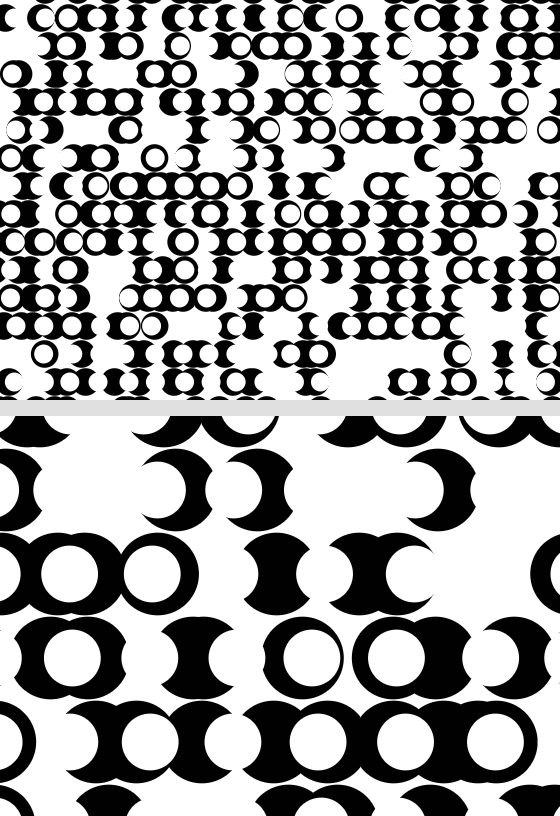
Top: the whole. Bottom: its middle third, enlarged.
Reproduce this pattern procedurally as a Shadertoy shader.

```glsl
// Rows of scattered black discs bitten by a jittered grid of white discs, forming rings, crescents and waisted blocks.
#define COLUMNS 20.0
#define SLOTS_PER_CELL 2.0
#define DISC_CHANCE 0.48
#define DISC_RADIUS 0.492
#define HOLE_RADIUS 0.338
#define HOLE_JITTER 0.13
#define INK vec3(0.005)
#define PAPER vec3(1.0)

float hash(vec2 cell, float seed) {
    vec3 q = fract(vec3(cell, seed) * vec3(0.1031, 0.1137, 0.0973) + 0.37);
    q += dot(q, q.yzx + 33.33);
    return fract((q.x + q.y) * q.z);
}

// Distance to the nearest black disc of the row
float discs(vec2 p, float row) {
    float nearest = 1.0;
    float slot = floor(p.x * SLOTS_PER_CELL);
    for (float k = -2.0; k <= 2.0; k++) {
        vec2 id = vec2(slot + k, row);
        if (hash(id, 3.0) > DISC_CHANCE) continue;
        float center = (id.x + hash(id, 11.0)) / SLOTS_PER_CELL;
        nearest = min(nearest, length(p - vec2(center, row + 0.5)) - DISC_RADIUS);
    }
    return nearest;
}

// Distance to the nearest white hole, one in every cell
float holes(vec2 p, float row) {
    float nearest = 1.0;
    float column = floor(p.x);
    for (float k = -1.0; k <= 1.0; k++) {
        vec2 id = vec2(column + k, row);
        float shift = HOLE_JITTER * (2.0 * hash(id, 23.0) - 1.0);
        vec2 center = id + vec2(0.5 + shift, 0.5);
        nearest = min(nearest, length(p - center) - HOLE_RADIUS);
    }
    return nearest;
}

void mainImage(out vec4 fragColor, in vec2 fragCoord) {
    // Cell units, with a row boundary on the horizontal midline
    float pixel = COLUMNS / iResolution.x;
    vec2 p = vec2(fragCoord.x, fragCoord.y - 0.5 * iResolution.y) * pixel;
    float row = floor(p.y);

    // Subtract the holes from the discs and smooth the edge
    float shape = max(discs(p, row), -holes(p, row));
    float coverage = clamp(0.5 - shape / pixel, 0.0, 1.0);
    fragColor = vec4(mix(PAPER, INK, coverage), 1.0);
}
```
